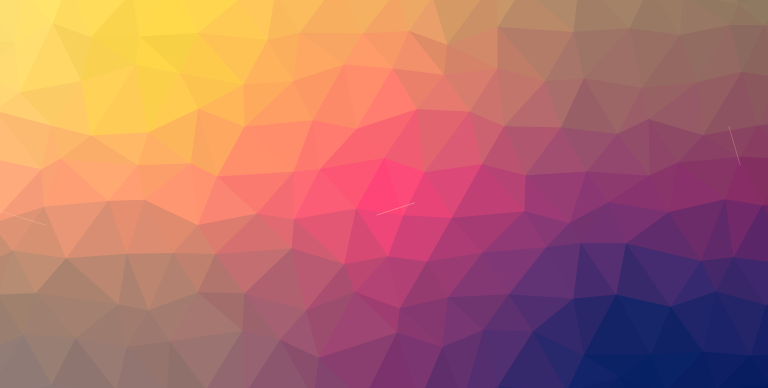
Write a WebGL 1 fragment shader that draws this background.

```glsl
precision highp float;
// Low-poly triangle mesh shaded by a warm yellow to pink to navy gradient.

uniform vec2 u_resolution;

#define ASPECT 1.984
#define CELL vec2(0.132, 0.114)
#define JITTER 0.64
#define FACET_CONTRAST 0.05
#define HAIRLINE_WIDTH 0.0012
#define GLINT_STRENGTH 0.4

float saturate(float x) { return clamp(x, 0.0, 1.0); }

vec2 hash2(vec2 p) {
    return fract(sin(vec2(dot(p, vec2(127.1, 311.7)), dot(p, vec2(269.5, 183.3)))) * 4375.85);
}

// Five evenly spaced stops, t running from 0 to 4.
vec3 ramp(float t, vec3 a, vec3 b, vec3 c, vec3 d, vec3 e) {
    vec3 col = mix(a, b, saturate(t));
    col = mix(col, c, saturate(t - 1.0));
    col = mix(col, d, saturate(t - 2.0));
    return mix(col, e, saturate(t - 3.0));
}

vec3 addGlow(vec3 col, vec3 tint, vec2 offset, float falloff, float strength) {
    return mix(col, tint, strength * exp(-falloff * dot(offset, offset)));
}

// Vertical gradients, top to bottom, blended from left to right.
vec3 gradientAt(vec2 p) {
    p = clamp(p, vec2(0.0), vec2(ASPECT, 1.0));
    float t = 4.0 * (1.0 - p.y);
    vec3 left = ramp(t, vec3(1.0, 0.89, 0.45), vec3(1.0, 0.83, 0.45),
        vec3(1.0, 0.63, 0.48), vec3(0.66, 0.53, 0.44), vec3(0.54, 0.47, 0.46));
    vec3 midLeft = ramp(t, vec3(1.0, 0.81, 0.33), vec3(1.0, 0.75, 0.34),
        vec3(1.0, 0.57, 0.44), vec3(0.67, 0.49, 0.43), vec3(0.56, 0.44, 0.43));
    vec3 center = ramp(t, vec3(0.97, 0.69, 0.39), vec3(1.0, 0.50, 0.43),
        vec3(1.0, 0.28, 0.47), vec3(0.67, 0.25, 0.45), vec3(0.49, 0.20, 0.43));
    vec3 midRight = ramp(t, vec3(0.65, 0.51, 0.41), vec3(0.63, 0.42, 0.41),
        vec3(0.55, 0.22, 0.45), vec3(0.29, 0.18, 0.45), vec3(0.10, 0.14, 0.41));
    vec3 right = ramp(t, vec3(0.55, 0.47, 0.37), vec3(0.55, 0.34, 0.37),
        vec3(0.52, 0.15, 0.39), vec3(0.19, 0.15, 0.42), vec3(0.0, 0.10, 0.37));
    vec3 col = ramp(4.0 * p.x / ASPECT, left, midLeft, center, midRight, right);
    col = addGlow(col, vec3(0.99, 0.87, 0.22), p - vec2(0.39, 0.87), 24.0, 0.6);
    col = addGlow(col, vec3(1.0, 0.25, 0.47), p - vec2(1.01, 0.5), 70.0, 0.4);
    return addGlow(col, vec3(0.0, 0.13, 0.39), p - vec2(1.66, 0.08), 32.0, 0.75);
}

// Jittered lattice with every other row shifted by half a cell.
vec2 vertexAt(vec2 id) {
    vec2 shift = vec2(0.5 * mod(id.y, 2.0), 0.0);
    return (id + shift + JITTER * (hash2(id) - 0.5)) * CELL;
}

// Signed distance to the line a-b, positive on its left.
float edgeSide(vec2 p, vec2 a, vec2 b) {
    vec2 dir = normalize(b - a);
    return dir.x * (p.y - a.y) - dir.y * (p.x - a.x);
}

// Coverage-weighted colour of one counterclockwise triangle.
vec4 facet(vec2 p, vec2 a, vec2 b, vec2 c, float pixel) {
    float inside = min(edgeSide(p, a, b), min(edgeSide(p, b, c), edgeSide(p, c, a)));
    float coverage = saturate(0.5 + inside / pixel);
    if (coverage <= 0.0) return vec4(0.0);
    vec2 centroid = (a + b + c) / 3.0;
    float shade = 1.0 + FACET_CONTRAST * (hash2(centroid * 17.0).x - 0.5);
    return vec4(gradientAt(centroid) * shade, 1.0) * coverage;
}

float hairline(vec2 p, vec2 a, vec2 b, float pixel) {
    vec2 ab = b - a;
    float along = saturate(dot(p - a, ab) / dot(ab, ab));
    float d = length(p - a - along * ab);
    return 1.0 - smoothstep(0.0, HAIRLINE_WIDTH + pixel * 0.5, d);
}

void main() {
    vec2 p = gl_FragCoord.xy / u_resolution * vec2(ASPECT, 1.0);
    float pixel = 1.0 / u_resolution.y;
    vec2 home = floor(p / CELL);

    // Gather both triangles of each nearby cell.
    vec4 sum = vec4(0.0);
    for (int j = -1; j <= 1; j++) {
        for (int i = -1; i <= 1; i++) {
            vec2 id = home + vec2(float(i), float(j));
            vec2 a = vertexAt(id);
            vec2 b = vertexAt(id + vec2(1.0, 0.0));
            vec2 c = vertexAt(id + vec2(1.0, 1.0));
            vec2 d = vertexAt(id + vec2(0.0, 1.0));
            bool oddRow = mod(id.y, 2.0) > 0.5;
            sum += facet(p, a, b, oddRow ? c : d, pixel);
            sum += facet(p, oddRow ? a : b, c, d, pixel);
        }
    }
    vec3 col = sum.a > 0.001 ? sum.rgb / sum.a : gradientAt(p);

    // Pale glints along a few seams.
    float glint = hairline(p, vec2(0.974, 0.446), vec2(1.070, 0.477), pixel);
    glint = max(glint, 0.6 * hairline(p, vec2(1.883, 0.674), vec2(1.912, 0.575), pixel));
    glint = max(glint, 0.7 * hairline(p, vec2(0.0, 0.456), vec2(0.117, 0.420), pixel));
    gl_FragColor = vec4(mix(col, vec3(1.0, 0.78, 0.68), GLINT_STRENGTH * glint), 1.0);
}
```
